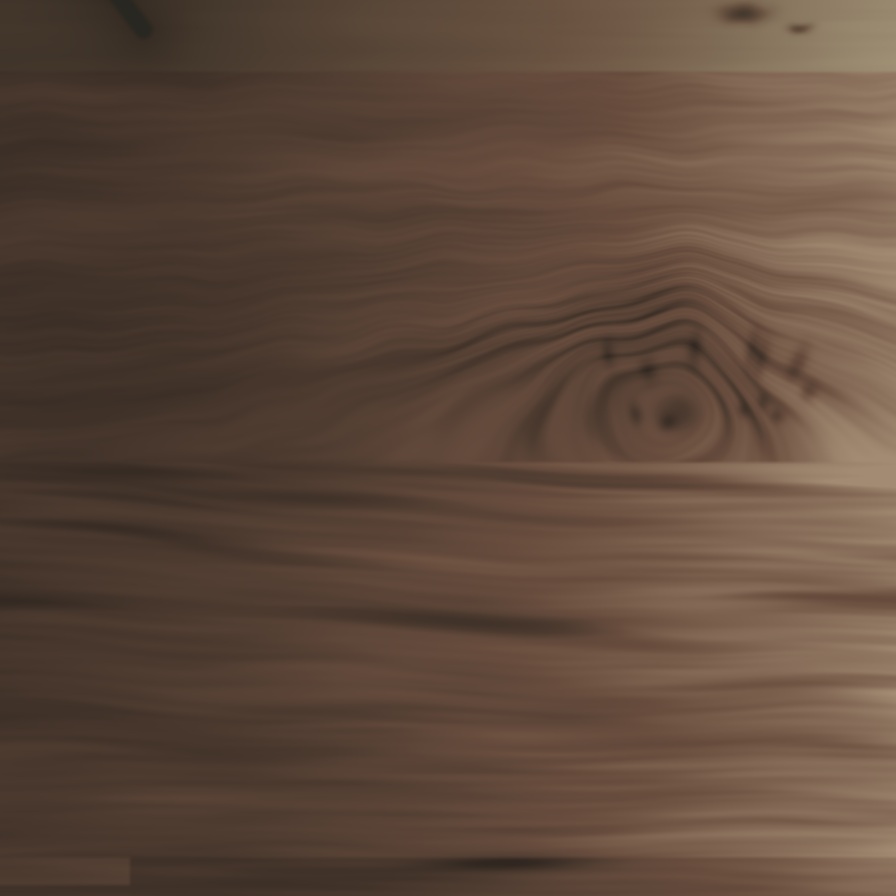
A WebGL 1 fragment shader for this texture:

```glsl
precision highp float;

uniform vec2 u_resolution;

const float TOP_SEAM = 0.920;
const float MID_SEAM = 0.484;
const float LOW_SEAM = 0.043;
const vec3 WALNUT = vec3(0.255, 0.198, 0.162);
const vec3 CHESTNUT = vec3(0.420, 0.310, 0.248);
const vec3 HONEY = vec3(0.600, 0.505, 0.415);
const vec3 SLATE = vec3(0.150, 0.150, 0.130);

vec2 hash2(vec2 p) {
  vec2 q = vec2(dot(p, vec2(127.1, 311.7)), dot(p, vec2(269.5, 183.3)));
  return fract(sin(q) * 43758.5453);
}

float corner(vec2 cell, vec2 offset) {
  return dot(hash2(cell) * 2.0 - 1.0, offset);
}

float gradientNoise(vec2 p) {
  vec2 i = floor(p), f = fract(p);
  vec2 u = f * f * f * (f * (f * 6.0 - 15.0) + 10.0);
  vec2 e = vec2(1.0, 0.0);
  float low = mix(corner(i, f), corner(i + e.xy, f - e.xy), u.x);
  float high = mix(corner(i + e.yx, f - e.yx), corner(i + e.xx, f - e.xx), u.x);
  return mix(low, high, u.y);
}

// Long fibres: each octave is thinner and fainter
float fibres(vec2 p, float seed) {
  float sum = 0.0, weight = 1.0;
  vec2 scale = vec2(1.7, 13.0);
  for (int i = 0; i < 4; i++) {
    sum += weight * gradientNoise(p * scale + seed);
    scale *= vec2(1.6, 2.1);
    weight *= 0.74;
    seed += 17.3;
  }
  return sum;
}

float above(float edge, float y) {
  return smoothstep(edge - 0.003, edge + 0.003, y);
}

float blob(vec2 p, vec2 center, vec2 radius) {
  vec2 d = (p - center) / radius;
  return exp(-dot(d, d));
}

// Hill that falls off sharply sideways and softly upwards
float peak(vec2 p, vec2 center, vec2 radius) {
  vec2 d = (p - center) / radius;
  return exp(0.25 - sqrt(d.x * d.x + 0.0625) - d.y * d.y);
}

float segment(vec2 p, vec2 a, vec2 b) {
  vec2 ab = b - a;
  return length(p - a - ab * clamp(dot(p - a, ab) / dot(ab, ab), 0.0, 1.0));
}

vec3 woodColor(float tone) {
  vec3 deep = mix(WALNUT, CHESTNUT, clamp((tone - 0.255) / 0.165, -0.4, 1.0));
  return mix(deep, HONEY, clamp((tone - 0.42) / 0.18, 0.0, 1.2));
}

float flecks(vec2 p) {
  float sum = 0.0;
  for (int i = 0; i < 12; i++) {
    vec2 h = hash2(vec2(float(i), 4.7));
    vec2 center = vec2(0.65 + 0.27 * h.x, 0.53 + 0.09 * h.y);
    sum += blob(p, center, vec2(0.008, 0.008 + 0.012 * h.y));
  }
  return min(sum, 1.2);
}

// Board whose grain arches over a knot
float knotBoard(vec2 p) {
  vec2 wobble = vec2(gradientNoise(p * 8.0), gradientNoise(p * 11.0 + 31.0));
  vec2 q = p + wobble * vec2(0.035, 0.020);
  float reach = q.x < 0.75 ? 0.24 : 0.16;
  float bump = peak(q, vec2(0.75, 0.575), vec2(reach, 0.125));
  float level = q.y - 0.25 * bump;
  float ring = pow(0.5 + 0.5 * sin(level * 150.0 + 4.0 * wobble.x), 2.5);
  float ringMask = smoothstep(0.22, 0.55, bump) * (0.75 + gradientNoise(p * 12.0));
  float grain = 0.21 * fibres(vec2(p.x, level), 3.0);
  float shade = 0.17 * blob(p, vec2(0.73, 0.67), vec2(0.09, 0.05));
  float heart = 0.13 * blob(p, vec2(0.76, 0.57), vec2(0.16, 0.07));
  return grain - 0.24 * ring * ringMask - shade - heart - 0.22 * flecks(q);
}

// Board with nearly straight, gently falling grain
float straightBoard(vec2 p) {
  float drift = 0.055 * (1.0 - p.x) * (1.0 - p.x) * smoothstep(0.1, 0.48, p.y);
  float level = p.y - drift + 0.014 * gradientNoise(p * vec2(4.0, 7.0));
  float grain = 0.24 * fibres(vec2(p.x * 0.9, level), 41.0);
  float streak = smoothstep(0.03, 0.4, gradientNoise(vec2(p.x * 2.2, level * 32.0)));
  float fine = gradientNoise(vec2(p.x * 2.5, level * 85.0) + 9.0);
  return grain - 0.25 * streak * smoothstep(0.1, 0.33, p.y) + 0.11 * fine + 0.03;
}

float bottomBoard(vec2 p) {
  float offcut = above(0.012, p.y) * (1.0 - above(0.145, p.x));
  return 0.22 * fibres(p, 73.0) - 0.12 + 0.24 * offcut;
}

void main() {
  vec2 p = gl_FragCoord.xy / u_resolution;
  float topMask = above(TOP_SEAM, p.y);

  // Grain of the four boards
  float grain = mix(bottomBoard(p), straightBoard(p), above(LOW_SEAM, p.y));
  grain = mix(grain, knotBoard(p), above(MID_SEAM, p.y));
  grain = mix(grain, 0.06 * fibres(p, 90.0) + 0.06, topMask);
  grain -= 0.20 * blob(p, vec2(0.3, MID_SEAM - 0.010), vec2(0.3, 0.010));
  grain -= 0.40 * blob(p, vec2(0.57, LOW_SEAM - 0.006), vec2(0.09, 0.009));

  // Small knots in the top board
  vec2 q = p + 0.006 * gradientNoise(p * 40.0);
  grain -= 0.48 * blob(q, vec2(0.83, 0.985), vec2(0.024, 0.010));
  grain -= 0.38 * blob(q, vec2(0.892, 0.968), vec2(0.012, 0.006));

  // Light falling from the right
  float light = 0.276 + 0.305 * pow(p.x, 1.8);
  light -= 0.025 * p.y * (1.0 - p.x);
  light += 0.035 * gradientNoise(p * 3.0 + 5.0);
  vec3 color = woodColor(light * (1.0 + grain));
  color *= mix(vec3(1.0), vec3(0.98, 1.04, 1.02), topMask);

  // Dark strip and its soft shadow at the upper edge
  float strip = segment(p, vec2(0.12, 1.02), vec2(0.160, 0.967));
  color *= 1.0 - 0.28 * exp(-strip * 22.0);
  color = mix(color, SLATE, 0.85 * (1.0 - smoothstep(0.006, 0.014, strip)));

  gl_FragColor = vec4(color, 1.0);
}
```
